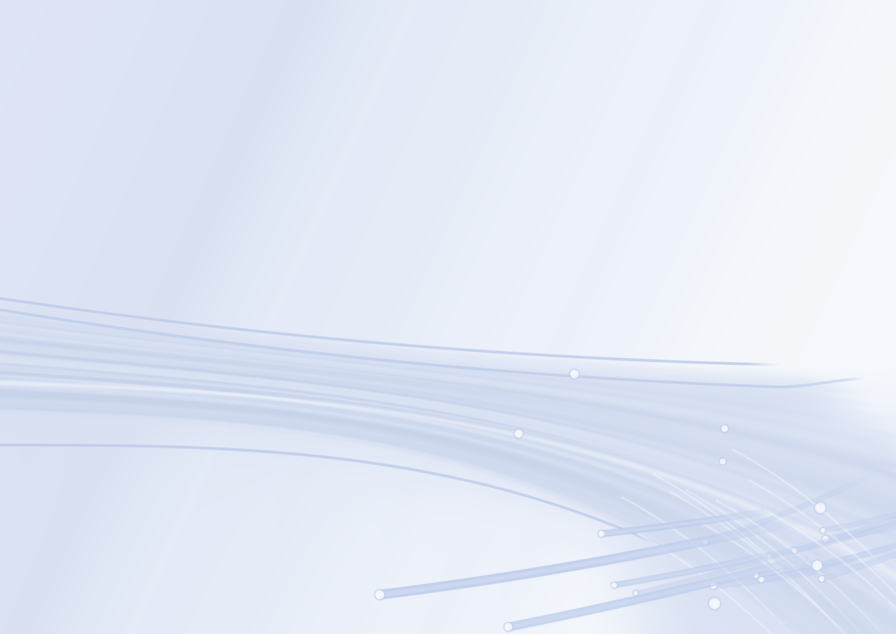
This background is drawn by a Shadertoy shader. Its source:

```glsl
const vec3 STRAND = vec3(0.745, 0.800, 0.920);
const vec3 BODY = vec3(0.795, 0.840, 0.932);
const vec3 HAZE = vec3(0.845, 0.878, 0.950);
const vec3 PALE = vec3(0.960, 0.970, 0.990);

float hash(float n) {
    return fract(sin(n * 127.1 + 3.7) * 43758.55);
}

float noise(float x) {
    float cell = floor(x);
    return mix(hash(cell), hash(cell + 1.0), smoothstep(0.0, 1.0, x - cell));
}

// Soft-edged line coverage from a signed distance
float lineMask(float dist, float halfWidth, float soft) {
    return 1.0 - smoothstep(halfWidth - soft, halfWidth + soft, abs(dist));
}

// Bowed stroke from a to b, fading out toward b
float stroke(vec2 q, vec2 a, vec2 b, float bend, float halfWidth, float soft) {
    float s = (q.x - a.x) / (b.x - a.x);
    float y = mix(a.y, b.y, s) + bend * s * (1.0 - s);
    float slope = (b.y - a.y + bend * (1.0 - 2.0 * s)) / (b.x - a.x);
    float dist = (q.y - y) / sqrt(1.0 + slope * slope);
    return lineMask(dist, halfWidth, soft) * step(0.0, s) * (1.0 - smoothstep(0.45, 1.0, s));
}

// Bright fibre tip with a thin blue rim
vec3 addBead(vec3 col, vec2 q, vec2 center, float radius, float soft) {
    float dist = length(q - center);
    col = mix(col, STRAND, 0.55 * lineMask(dist - radius, 0.0015, soft));
    return mix(col, PALE, 0.92 * lineMask(dist, radius - 0.001, soft));
}

// Fibre with shaded edges and a bead on its near end
vec3 addRod(vec3 col, vec2 q, vec2 a, vec2 b, float bend, float radius, float opacity, float soft) {
    col = mix(col, STRAND, opacity * stroke(q, a, b, bend, radius, soft));
    col = mix(col, BODY + 0.025, opacity * 0.7 * stroke(q, a, b, bend, radius * 0.45, soft));
    return addBead(col, q, a, radius, soft);
}

// Diagonal bands running from blue to near white
vec3 backdrop(vec2 q) {
    float d = q.x + 0.45 * q.y;
    vec3 col = mix(vec3(0.872, 0.897, 0.955), vec3(0.856, 0.886, 0.948), smoothstep(0.0, 0.5, d));
    col = mix(col, vec3(0.893, 0.918, 0.967), smoothstep(0.47, 0.66, d));
    col = mix(col, vec3(0.930, 0.948, 0.980), smoothstep(0.66, 1.18, d));
    col = mix(col, vec3(0.962, 0.973, 0.987), smoothstep(1.15, 1.48, d));
    col += 0.010 * lineMask(d - 0.655, 0.004, 0.012);
    return col + 0.006 * (noise(d * 22.0) - 0.5);
}

float topCurve(float x) {
    return 0.4706 + 0.1486 * x - 0.0516 * x * x;
}

float bottomCurve(float x) {
    return 0.6526 + 0.03 * x + 0.154 * x * x * x;
}

// Fanning bundle of fine fibres
vec3 addBundle(vec3 col, vec2 q, float soft) {
    float top = topCurve(q.x);
    float bottom = bottomCurve(q.x);
    float t = (q.y - top) / (bottom - top);

    // Haze beneath and beyond the bundle
    float under = exp(-max(q.y - bottom, 0.0) / 0.045) * smoothstep(0.0, 0.15, t);
    col = mix(col, HAZE, 0.55 * under);
    float mass = smoothstep(0.93, 1.13, q.x + 0.05 * noise(q.y * 14.0)) * smoothstep(0.62, 0.80, q.y);
    col = mix(col, HAZE, 0.85 * mass);

    float fan = smoothstep(0.7, 1.3, q.x);
    float start = mix(0.17, 0.10, fan);
    float tail = 1.28 + 0.6 * t + 0.08 * noise(t * 60.0);
    float ends = 1.0 - smoothstep(tail - 0.10, tail, q.x);
    float fill = smoothstep(start - 0.08, start + 0.06, t) * (1.0 - smoothstep(0.94, 1.03, t)) * ends;
    float grain = 0.6 * noise(t * 17.0 + 0.6 * q.x) + 0.4 * noise(t * 39.0 - 0.8 * q.x);
    vec3 fibre = mix(BODY - 0.018, BODY + vec3(0.055, 0.045, 0.022), smoothstep(0.25, 0.85, grain));
    fibre = mix(fibre, HAZE, 0.45 * fan);
    col = mix(col, fibre, 0.92 * fill);
    col = mix(col, HAZE, 0.35 * smoothstep(0.0, 0.06, t) * (1.0 - smoothstep(0.12, 0.24, t)) * ends);

    // Light strands through the middle
    float glint = lineMask(t - 0.73 + 0.15 * q.x - 0.04 * q.x * q.x, 0.016, 0.022);
    glint += 0.5 * lineMask(t - 0.62 + 0.04 * q.x, 0.004, 0.012);
    col = mix(col, PALE, 0.6 * min(glint, 1.0) * ends);

    // Loose outer strands
    float curl = 0.018 * smoothstep(1.22, 1.38, q.x);
    float reach = 1.0 - smoothstep(1.17, 1.24, q.x);
    float second = q.y - top - 0.018 - 0.014 * q.x + curl;
    float lowest = q.y - 0.702 - 0.14 * q.x * q.x * q.x;
    col = mix(col, STRAND, 0.85 * reach * lineMask(q.y - top, 0.0022, soft));
    col = mix(col, STRAND, 0.80 * lineMask(second, 0.0022, soft) * (1.0 - smoothstep(1.33, 1.37, q.x)));
    return mix(col, STRAND, 0.85 * lineMask(lowest, 0.0022, soft) * (1.0 - smoothstep(0.98, 1.10, q.x)));
}

// Scattered fibre ends and pale crossing arcs
vec3 addScatter(vec3 col, vec2 q, float soft) {
    for (float i = 0.0; i < 10.0; i++) {
        vec2 a = vec2(1.0 + 0.36 * hash(i + 11.0), 0.83 + 0.17 * hash(i + 31.0));
        vec2 b = a + vec2(0.32, -0.06 - 0.09 * hash(i + 51.0));
        col = addRod(col, q, a, b, 0.03, 0.004 + 0.002 * hash(i + 71.0), 0.4, soft);
        vec2 c = vec2(0.98 + 0.025 * i, 0.70 + 0.15 * hash(i + 91.0));
        float arc = stroke(q, c, c + vec2(0.34, 0.30), -0.12, 0.0015, soft);
        col = mix(col, PALE, 0.45 * arc);
    }
    return col;
}

void mainImage(out vec4 fragColor, in vec2 fragCoord) {
    vec2 q = fragCoord / iResolution.y;
    q.y = 1.0 - q.y;
    float soft = 0.9 / iResolution.y;

    vec3 col = addBundle(backdrop(q), q, soft);
    vec2 glow = (q - vec2(1.40, 0.635)) / vec2(0.10, 0.055);
    col = mix(col, PALE, 0.65 * exp(-dot(glow, glow)));
    col = addScatter(col, q, soft);

    // Foreground rods
    col = addRod(col, q, vec2(0.599, 0.938), vec2(1.35, 0.80), 0.045, 0.0078, 0.9, soft);
    col = addRod(col, q, vec2(0.802, 0.989), vec2(1.35, 0.86), 0.02, 0.0070, 0.8, soft);
    col = addRod(col, q, vec2(0.949, 0.842), vec2(1.25, 0.80), 0.01, 0.0055, 0.8, soft);
    col = addRod(col, q, vec2(0.969, 0.923), vec2(1.28, 0.86), 0.01, 0.0050, 0.7, soft);

    // Bright tips
    col = addBead(col, q, vec2(0.906, 0.590), 0.0075, soft);
    col = addBead(col, q, vec2(0.818, 0.684), 0.0070, soft);
    col = addBead(col, q, vec2(1.143, 0.676), 0.0060, soft);
    col = addBead(col, q, vec2(1.140, 0.728), 0.0055, soft);
    col = addBead(col, q, vec2(1.294, 0.801), 0.0090, soft);
    col = addBead(col, q, vec2(1.289, 0.892), 0.0085, soft);
    col = addBead(col, q, vec2(1.127, 0.952), 0.0095, soft);
    fragColor = vec4(clamp(col, 0.0, 1.0), 1.0);
}
```
